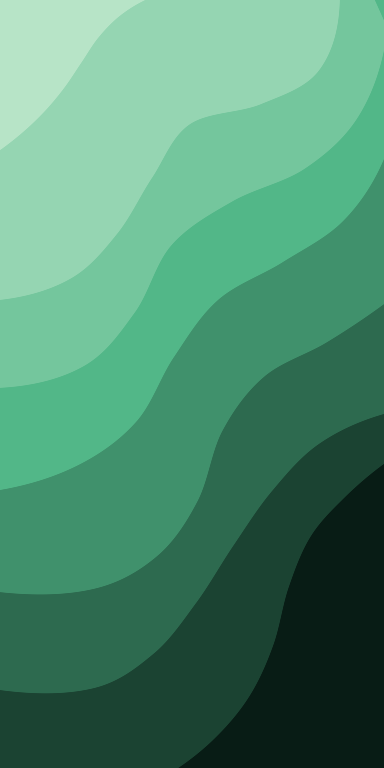
Give the GLSL for this background, as a Shadertoy shader.

```glsl
// Stacked flat waves in green, running from pale mint at the top left to
// near black at the bottom right. Each wave edge is a smooth spline laid
// along the rising diagonal; the layers are painted in order over each other.

#define EDGE_SOFTNESS 1.0   // edge width in pixels
#define CANVAS_ASPECT 2.0   // height over width
#define TENSION 0.5         // tangent strength of the splines

const int LAST = 7;         // index of the last knot of an edge

const vec3 MINT   = vec3(0.718, 0.894, 0.780);
const vec3 PALE   = vec3(0.584, 0.835, 0.698);
const vec3 SOFT   = vec3(0.455, 0.776, 0.616);
const vec3 BRIGHT = vec3(0.322, 0.718, 0.533);
const vec3 MEDIUM = vec3(0.251, 0.569, 0.424);
const vec3 FOREST = vec3(0.176, 0.416, 0.310);
const vec3 DEEP   = vec3(0.106, 0.263, 0.196);
const vec3 NIGHT  = vec3(0.031, 0.110, 0.082);

// Tangent at a knot; the end tangents continue the curve quadratically
float tangent(float knots[8], int i) {
    if (i == 0)
        return 2.0 * (knots[1] - knots[0]) - TENSION * (knots[2] - knots[0]);
    if (i == LAST)
        return 2.0 * (knots[7] - knots[6]) - TENSION * (knots[7] - knots[5]);
    return TENSION * (knots[i + 1] - knots[i - 1]);
}

// Signed distance to a wave edge, positive on its lower right side.
// diag.x runs along the rising diagonal, diag.y across it.
float waveEdge(vec2 diag, float start, float end, float knots[8]) {
    float spacing = (end - start) / float(LAST);
    float along = (diag.x - start) / spacing;
    float inside = clamp(along, 0.0, float(LAST));
    int i = min(int(inside), LAST - 1);
    float t = inside - float(i);

    // Cubic Hermite segment in power form
    float a = knots[i], rise = knots[i + 1] - a;
    float m0 = tangent(knots, i), m1 = tangent(knots, i + 1);
    float c2 = 3.0 * rise - 2.0 * m0 - m1;
    float c3 = m0 + m1 - 2.0 * rise;
    float height = a + t * (m0 + t * (c2 + t * c3));
    float slope = m0 + t * (2.0 * c2 + 3.0 * t * c3);

    // Straight continuation past either end
    height += slope * (along - inside);
    slope /= spacing;
    return (diag.y - height) / sqrt(2.0 * (1.0 + slope * slope));
}

// Paint a layer wherever its edge distance is positive
void paint(inout vec3 color, vec3 layer, float dist) {
    float halfWidth = 0.5 * EDGE_SOFTNESS / iResolution.x;
    color = mix(color, layer, smoothstep(-halfWidth, halfWidth, dist));
}

void mainImage(out vec4 fragColor, in vec2 fragCoord) {
    // Canvas width is one unit; y is measured down from the top
    vec2 uv = fragCoord / iResolution.xy;
    vec2 p = vec2(uv.x, CANVAS_ASPECT * (1.0 - uv.y));
    vec2 diag = vec2(p.x - p.y, p.x + p.y);

    vec3 color = MINT;

    // Light upper waves
    paint(color, PALE, waveEdge(diag, -0.391, 0.378,
        float[8](0.391, 0.404, 0.406, 0.396, 0.375, 0.354, 0.353, 0.378)));
    paint(color, SOFT, waveEdge(diag, -0.781, 0.885,
        float[8](0.781, 0.909, 0.914, 0.859, 0.818, 0.951, 1.014, 0.885)));

    // Bright wave, curling back into the top right corner
    float brightEdge = waveEdge(diag, -1.010, 0.901,
        float[8](1.010, 1.171, 1.165, 1.085, 1.130, 1.233, 1.237, 1.109));
    float corner = dot(p - vec2(0.976, 0.0), normalize(vec2(20.0, -9.0)));
    paint(color, BRIGHT, max(brightEdge, corner));

    // Dark lower waves
    paint(color, MEDIUM, waveEdge(diag, -1.276, 0.586,
        float[8](1.276, 1.414, 1.453, 1.383, 1.349, 1.419, 1.469, 1.414)));
    paint(color, FOREST, waveEdge(diag, -1.542, 0.208,
        float[8](1.542, 1.776, 1.857, 1.820, 1.701, 1.669, 1.742, 1.792)));
    paint(color, DEEP, waveEdge(diag, -1.797, -0.078,
        float[8](1.797, 2.034, 2.102, 2.081, 2.029, 1.987, 1.987, 2.078)));
    paint(color, NIGHT, waveEdge(diag, -1.536, -0.208,
        float[8](2.464, 2.482, 2.461, 2.391, 2.281, 2.206, 2.193, 2.208)));

    fragColor = vec4(color, 1.0);
}
```
